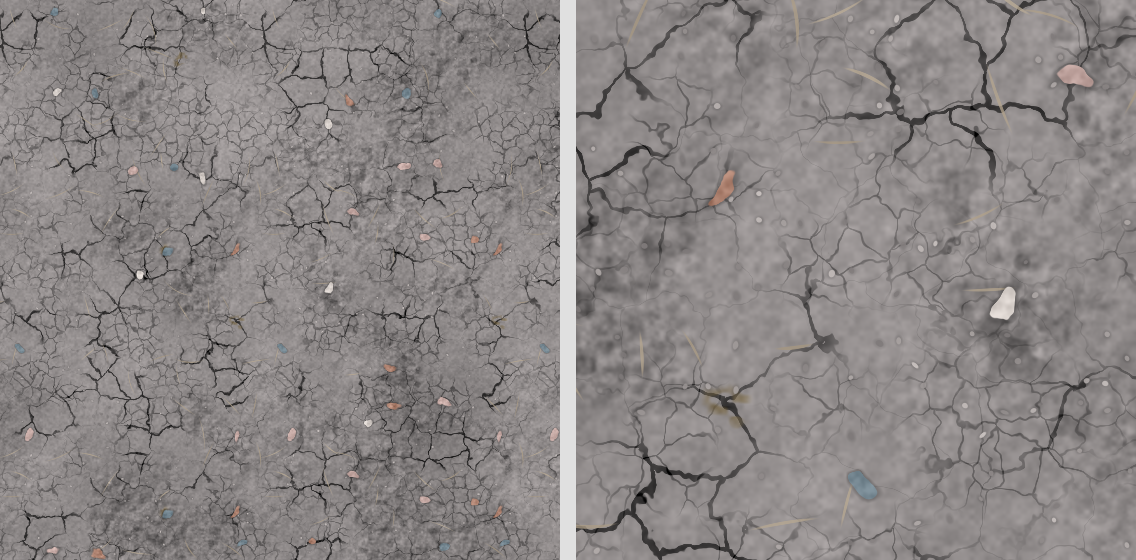
Left, the full canvas; right, a detail of the centre.
Give the GLSL for this texture, as a WebGL 2 fragment shader.

```glsl
#version 300 es
precision highp float;
// Dry cracked earth strewn with pebbles, straw, coloured stones and moss.
// Square tiles, a little over two across and down, share their border zones
// while their interiors differ; every layer draws on one tile-aware hash.
uniform vec2 u_resolution;
out vec4 fragColor;

// Random pair for a lattice cell, n cells per tile; border cells ignore the tile index.
vec2 hash(vec2 id, float n, float seed) {
  vec2 tile = floor((id + 0.5) / n);
  vec2 cell = id - n * tile;
  vec2 border = min(cell + 0.5, n - cell - 0.5) / n;
  vec2 key = cell + 213.0 * tile * step(vec2(0.16), border);
  vec2 angle = vec2(dot(key, vec2(127.1, 311.7)), dot(key, vec2(269.5, 183.3)));
  return fract(sin(angle + seed * 17.3) * 43758.5453);
}

float noise(vec2 p, float n, float seed) {
  vec2 id = floor(p * n), f = fract(p * n);
  f = f * f * (3.0 - 2.0 * f);
  float low = mix(hash(id, n, seed).x, hash(id + vec2(1, 0), n, seed).x, f.x);
  float high = mix(hash(id + vec2(0, 1), n, seed).x, hash(id + 1.0, n, seed).x, f.x);
  return mix(low, high, f.y);
}

float fbm(vec2 p, float n, float seed) {
  float sum = 0.0, weight = 0.53;
  for (int i = 0; i < 4; i++) {
    sum += weight * noise(p, n, seed + float(i));
    n *= 2.0;
    weight *= 0.5;
  }
  return sum;
}

// Distance to the nearest border between Voronoi cells.
float crackDistance(vec2 p, float n, float seed) {
  vec2 id = floor(p * n), f = fract(p * n), first = vec2(9), second = vec2(9);
  for (int y = -1; y <= 1; y++)
    for (int x = -1; x <= 1; x++) {
      vec2 g = vec2(x, y);
      vec2 v = g + 0.1 + 0.8 * hash(id + g, n, seed) - f;
      if (dot(v, v) < dot(first, first)) { second = first; first = v; }
      else if (dot(v, v) < dot(second, second)) second = v;
    }
  return dot(0.5 * (first + second), normalize(second - first)) / n;
}

// Turned, slightly bent ellipses: x is the signed distance, y a random tint.
vec2 scatter(vec2 p, float n, float seed, float density, vec2 size) {
  vec2 id = floor(p * n), nearest = vec2(1, 0);
  for (int y = -1; y <= 1; y++)
    for (int x = -1; x <= 1; x++) {
      vec2 cell = id + vec2(x, y);
      vec2 place = hash(cell, n, seed), trait = hash(cell, n, seed + 31.0);
      if (trait.x > density) continue;
      vec2 v = p - (cell + 0.2 + 0.6 * place) / n;
      float turn = 6.283 * trait.x / density;
      v = mat2(cos(turn), sin(turn), -sin(turn), cos(turn)) * v;
      v.y += (place.x - 0.5) * 8.0 * v.x * v.x;
      vec2 radius = size * vec2(mix(0.5, 1.0, place.y), mix(0.6, 1.0, place.x));
      float d = (length(v / radius) - 1.0) * min(radius.x, radius.y);
      if (d < nearest.x) nearest = vec2(d, trait.y);
    }
  return nearest;
}

void main() {
  vec2 uv = gl_FragCoord.xy / u_resolution;
  vec2 p = vec2(uv.x, 1.0 - uv.y) * 2.1333 - vec2(1.014, 0.861);
  float pixel = 2.1333 / u_resolution.y;

  // Soil: broad mottling, fine grain and lit clods in rough areas.
  float rough = smoothstep(0.42, 0.68, fbm(p, 4.0, 1.0));
  float grain = noise(p, 150.0, 3.0) + noise(p, 84.0, 4.0) - 1.0;
  float relief = fbm(p, 32.0, 6.0) - fbm(p + vec2(0.006, 0.007), 32.0, 6.0);
  float light = 0.578 + 0.20 * (fbm(p, 3.0, 9.0) - 0.5) - 0.035 * rough;
  light += grain * mix(0.06, 0.10, rough) + relief * mix(0.10, 0.32, rough);
  light -= 0.10 * rough * smoothstep(0.58, 0.8, noise(p, 38.0, 12.0));

  // Cracks: a ragged wide network and a fainter fine one, both broken up.
  vec2 bend = vec2(fbm(p, 22.0, 14.0), fbm(p, 22.0, 20.0)) - 0.5;
  vec2 warped = p + 0.055 * bend;
  float open = smoothstep(0.38, 0.68, noise(p, 8.0, 26.0)) * (1.0 - 0.6 * rough);
  float wide = crackDistance(warped, 9.0, 28.0);
  float fine = crackDistance(warped, 21.0, 30.0);
  float width = mix(0.0008, 0.0034, open);
  light -= 0.33 * mix(0.15, 1.0, open) * (1.0 - smoothstep(width - pixel * 0.5, width + pixel * 0.7, wide));
  light -= 0.05 * open * exp(-wide * 130.0);
  float hairline = smoothstep(0.35, 0.75, noise(p, 11.0, 33.0)) * (1.0 - 0.5 * rough);
  light -= 0.19 * hairline * (1.0 - smoothstep(0.0005, 0.0012 + pixel, fine));
  vec3 color = light * vec3(1.0, 0.965, 0.963);

  // Ochre moss and litter.
  float moss = scatter(p + 0.05 * bend, 4.0, 36.0, 0.16, vec2(0.05, 0.034)).x;
  float tufts = smoothstep(0.35, 0.65, noise(p, 70.0, 38.0));
  color = mix(color, vec3(0.45, 0.38, 0.24) + 0.12 * grain, 0.65 * tufts * smoothstep(0.004, -0.018, moss));

  // Small pebbles, mostly pale.
  vec2 pebble = scatter(p + 0.008 * bend, 34.0, 40.0, 0.22, vec2(0.0052, 0.0038));
  vec3 pebbleColor = mix(vec3(0.49, 0.47, 0.47), vec3(0.83, 0.80, 0.79), pebble.y * pebble.y);
  color *= 1.0 - 0.10 * smoothstep(0.004, 0.0, pebble.x);
  color = mix(color, pebbleColor, 0.85 * smoothstep(pixel * 0.6, -pixel * 0.6, pebble.x));

  // Thin straw.
  vec2 straw = scatter(p, 11.0, 44.0, 0.20, vec2(0.042, 0.0024));
  color = mix(color, vec3(0.70, 0.64, 0.55) + 0.1 * (straw.y - 0.5), 0.75 * smoothstep(pixel * 0.5, -pixel * 0.5, straw.x));

  // Larger stones in pink, slate blue, terracotta and white, with soft shadows.
  vec2 stone = scatter(p + 0.035 * bend, 7.0, 48.0, 0.20, vec2(0.027, 0.017));
  vec3 stoneColor = stone.y < 0.4 ? vec3(0.76, 0.65, 0.63) : stone.y < 0.62 ? vec3(0.43, 0.50, 0.54)
    : stone.y < 0.82 ? vec3(0.68, 0.51, 0.44) : vec3(0.85, 0.82, 0.80);
  color *= 1.0 - 0.22 * smoothstep(0.007, 0.0, stone.x);
  stoneColor += 0.10 * grain + 0.3 * relief;
  color = mix(color, stoneColor, smoothstep(pixel * 0.6, -pixel * 0.6, stone.x));

  fragColor = vec4(clamp(color, 0.0, 1.0), 1.0);
}
```
